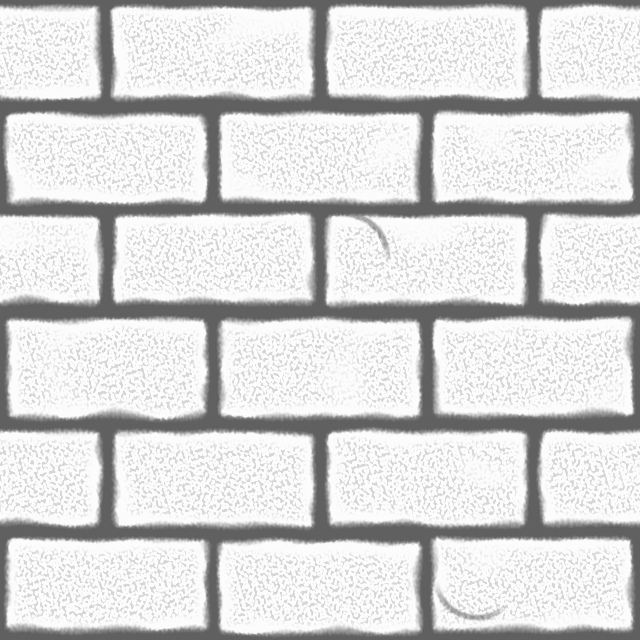
Give the GLSL for this texture map, as a Shadertoy shader.

```glsl
// Hand-shaded white brick wall in running bond, three bricks across and six rows.
// Each brick is a noise-warped rounded box; its depth drives the soft joint,
// pencil shading on the edges, a clean white rim and a fine speckled face.

const vec2 BRICK_COUNT = vec2(3.0, 6.0);
const float JOINT_TONE = 0.375;
const float SHADE_TONE = 0.47;
const float FACE_TONE = 0.99;
const float SPECKLE_TONE = 0.84;

vec2 hash2(vec2 p) {
    vec3 q = fract(p.xyx * vec3(0.1031, 0.1030, 0.0973));
    q += dot(q, q.yzx + 33.33);
    return fract((q.xx + q.yz) * q.zy);
}

float cornerSlope(vec2 corner, vec2 offset) {
    float angle = 6.2832 * hash2(corner).x;
    return dot(vec2(cos(angle), sin(angle)), offset);
}

// Gradient noise, roughly -0.7 to 0.7
float gradientNoise(vec2 p) {
    vec2 i = floor(p), f = fract(p);
    vec2 u = f * f * f * (f * (f * 6.0 - 15.0) + 10.0);
    vec2 e = vec2(0.0, 1.0);
    float low = mix(cornerSlope(i, f), cornerSlope(i + e.yx, f - e.yx), u.x);
    float high = mix(cornerSlope(i + e, f - e), cornerSlope(i + e.yy, f - e.yy), u.x);
    return mix(low, high, u.y);
}

float roundedBox(vec2 p, vec2 halfSize, float radius) {
    vec2 q = abs(p) - halfSize + radius;
    return length(max(q, 0.0)) + min(max(q.x, q.y), 0.0) - radius;
}

// Shading that fades inward from one edge over the given width
float edgeShade(float depth, float width) {
    return 1.0 - smoothstep(0.3 * width, width + 0.002, depth);
}

// Curved crack: a circular arc that tapers towards both ends
float arcCrack(vec2 p, vec2 center, float radius, float midAngle, float halfSpan, float width) {
    vec2 v = p - center;
    float c = cos(midAngle), s = sin(midAngle);
    vec2 turned = vec2(c * v.x + s * v.y, c * v.y - s * v.x);
    float along = abs(atan(turned.y, turned.x)) / halfSpan;
    float taper = 1.0 - smoothstep(0.4, 1.0, along);
    float line = 1.0 - smoothstep(0.2 * width, width, abs(length(v) - radius));
    return line * taper;
}

float brickWall(vec2 uv) {
    // Running bond, with the middle courses slightly uneven in height
    vec2 grid = uv * BRICK_COUNT;
    grid.y -= 0.08 * exp(-(grid.y - 3.2) * (grid.y - 3.2));
    float row = floor(grid.y);
    grid.x += 0.5 * mod(row, 2.0);
    vec2 id = vec2(mod(floor(grid.x), BRICK_COUNT.x), row);
    vec2 jitter = hash2(id + 7.0) - 0.5;
    vec2 seed = 31.0 * hash2(id + 19.0);

    // Brick outline with slow waves and a rough pencil edge
    vec2 local = (fract(grid) - 0.5) / BRICK_COUNT;
    local += 0.003 * jitter;
    vec2 wave = vec2(gradientNoise(uv * 13.0 + seed), gradientNoise(uv * 11.0 + seed.yx + 5.0));
    local += 0.007 * wave;
    vec2 halfSize = 0.5 / BRICK_COUNT - vec2(0.0065, 0.0075);
    float grain = gradientNoise(uv * vec2(210.0, 150.0));
    float depth = -roundedBox(local, halfSize, 0.015) + 0.0025 * grain;

    // Speckled face, leaving the rim and some worn patches clean
    vec2 slanted = vec2(uv.x + 0.3 * uv.y, uv.y - 0.3 * uv.x);
    float speckle = smoothstep(-0.02, 0.3, gradientNoise(slanted * vec2(205.0, 170.0)));
    float rim = smoothstep(0.012, 0.03, depth + 0.012 * wave.x);
    float worn = smoothstep(0.2, 0.45, gradientNoise(uv * vec2(6.0, 9.0) + seed));
    float tone = mix(FACE_TONE, SPECKLE_TONE, speckle * rim * (1.0 - 0.85 * worn));

    // Pencil shading: strongest below, lighter at the sides and top
    vec2 lowDepth = local + halfSize + 0.003 * grain;
    vec2 highDepth = halfSize - local + 0.003 * grain;
    float along = gradientNoise(vec2(uv.x * 14.0, 3.0 * row) + seed);
    float upright = gradientNoise(vec2(5.0 * id.x, uv.y * 22.0) + seed.yx);
    float shade = 0.8 * edgeShade(lowDepth.y, 0.011 + 0.015 * along);
    shade = max(shade, 0.7 * edgeShade(highDepth.x, 0.010 + 0.016 * upright));
    shade = max(shade, 0.55 * edgeShade(lowDepth.x, 0.009 - 0.014 * upright));
    shade = max(shade, 0.5 * edgeShade(highDepth.y, 0.007 - 0.010 * along));

    // Two cracked bricks
    vec2 rough = uv + 0.003 * wave + 0.0012 * grain;
    float crack = arcCrack(rough, vec2(0.536, 0.594), 0.071, 0.85, 0.95, 0.007);
    crack = max(crack, arcCrack(rough, vec2(0.745, 0.099), 0.064, -1.9, 1.25, 0.007));
    shade = max(shade, crack * (0.65 + 0.3 * grain));
    tone = mix(tone, SHADE_TONE, clamp(shade, 0.0, 1.0));

    // Soft dark joint
    return mix(JOINT_TONE, tone, smoothstep(-0.0015, 0.0075, depth));
}

void mainImage(out vec4 fragColor, in vec2 fragCoord) {
    vec2 uv = fragCoord / iResolution.xy;
    fragColor = vec4(vec3(brickWall(uv)), 1.0);
}
```
